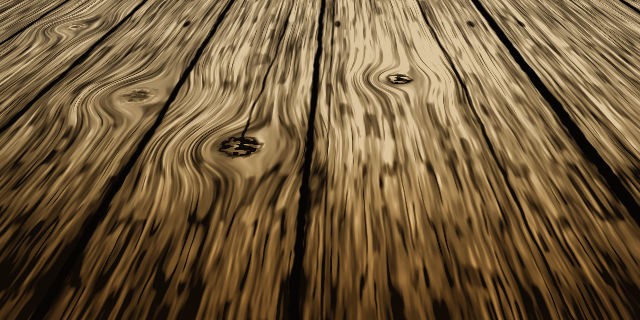
Reproduce this texture procedurally as a Shadertoy shader.

```glsl
// Weathered wooden planks receding in perspective, with gaps, knots and grain.

float hash(vec2 p) {
    vec3 q = fract(p.xyx * 0.1031);
    q += dot(q, q.yzx + 33.33);
    return fract((q.x + q.y) * q.z);
}

float noise(vec2 p) {
    vec2 i = floor(p), f = fract(p);
    f = f * f * (3.0 - 2.0 * f);
    return mix(mix(hash(i), hash(i + vec2(1, 0)), f.x),
               mix(hash(i + vec2(0, 1)), hash(i + vec2(1, 1)), f.x), f.y);
}

float fbm(vec2 p) {
    float sum = 0.0, amp = 0.5;
    for (int i = 0; i < 4; i++) {
        sum += amp * noise(p);
        p = p * 2.03 + 17.1;
        amp *= 0.5;
    }
    return sum;
}

// Soft-edged stripe around zero
float stripe(float x, float halfWidth, float soft) {
    return 1.0 - smoothstep(halfWidth - soft, halfWidth + soft, abs(x));
}

// Dark brown through ochre to cream
vec3 woodRamp(float t) {
    vec3 c = mix(vec3(0.06, 0.04, 0.025), vec3(0.25, 0.18, 0.09), smoothstep(0.0, 0.27, t));
    c = mix(c, vec3(0.42, 0.32, 0.18), smoothstep(0.25, 0.5, t));
    c = mix(c, vec3(0.65, 0.53, 0.34), smoothstep(0.48, 0.75, t));
    return mix(c, vec3(0.86, 0.77, 0.61), smoothstep(0.72, 1.0, t));
}

void mainImage(out vec4 fragColor, in vec2 fragCoord) {
    vec2 p = fragCoord / iResolution.y;

    // Floor plane: u runs across the planks, v and s run along them
    float depth = 1.549 - p.y;
    float u = (p.x - 1.065) / depth;
    float v = 1.0 / depth;
    float s = log(depth);
    float soft = 1.2 / (iResolution.y * depth);

    // Gaps between planks: position and half width
    vec2 gaps[6] = vec2[6](vec2(-1.551, 0.010), vec2(-1.11, 0.011), vec2(-0.617, 0.012),
                           vec2(-0.099, 0.011), vec2(0.763, 0.021), vec2(1.594, 0.014));
    float gap = 0.0, edgeShade = 0.0, plank = 0.0;
    for (int i = 0; i < 6; i++) {
        float wobble = 0.012 * (fbm(vec2(s * 14.0, float(i) * 9.0)) - 0.47);
        float d = u - gaps[i].x + wobble;
        float ragged = gaps[i].y + 0.005 * (noise(vec2(s * 60.0, float(i) + sign(d) * 20.0)) - 0.5);
        gap = max(gap, stripe(d, ragged, soft));
        edgeShade = max(edgeShade, exp(-abs(d) * 42.0));
        plank += step(0.0, d);
    }

    // Grain flows around the knots: centre u, v, radius, strength
    vec4 knots[4] = vec4[4](vec4(-0.308, 0.993, 0.075, 1.0), vec4(0.229, 1.256, 0.058, 1.0),
                            vec4(-0.749, 1.18, 0.085, 0.3), vec4(-1.31, 1.58, 0.07, 0.3));
    float grain = u + 0.014 * (fbm(vec2(u * 9.0, s * 8.0) + plank * 5.0) - 0.5);
    float knotDark = 0.0;
    for (int i = 0; i < 4; i++) {
        vec4 k = knots[i];
        vec2 q = vec2(u - k.x, (v - k.y) * 2.1);
        float r = length(q) / k.z;
        grain -= 0.75 * q.x * exp(-r * r / 7.0);
        grain = mix(grain, k.x + r * k.z * 0.9, exp(-r * r / 2.2));
        float rough = r + 0.5 * (fbm(q * 45.0 + k.xy * 30.0) - 0.5);
        float rim = stripe(rough - 0.8, 0.08, 0.12);
        float core = (1.0 - smoothstep(0.6, 1.0, rough)) * smoothstep(0.42, 0.58, noise(q * 75.0 + 40.0));
        knotDark = max(knotDark, k.w * max(rim * 0.7, core));
    }
    float row = grain + plank * 7.31;

    // Broad light: bright upper middle, dark lower corners
    vec2 glow = (p - vec2(1.22, 0.66)) / vec2(0.38, 0.34);
    float light = 0.41 + 0.35 * smoothstep(0.0, 0.85, p.y) + 0.2 * exp(-dot(glow, glow));
    light -= 0.17 * smoothstep(0.3, 1.05, abs(p.x - 1.1)) * (1.15 - p.y);
    light -= 0.1 * smoothstep(0.25, 0.0, p.y);
    light += 0.32 * (fbm(vec2(u * 6.0, s * 7.0) + plank * 11.0) - 0.47);
    light += 0.08 * (hash(vec2(plank, 3.0)) - 0.5);

    // Fibres, from wide bands to thin dark furrows
    float tone = light + 0.28 * (noise(vec2(row * 34.0, s * 3.0)) - 0.5);
    tone += 0.46 * (noise(vec2(row * 105.0, s * 9.0)) - 0.5);
    tone += 0.28 * (noise(vec2(row * 180.0, s * 28.0)) - 0.5);
    float furrow = 1.0 - smoothstep(0.02, 0.2, abs(noise(vec2(row * 62.0, s * 7.0)) - 0.5));
    furrow *= smoothstep(0.25, 0.65, noise(vec2(row * 40.0, s * 26.0)));
    tone -= furrow * mix(0.46, 0.32, p.y);
    tone -= 0.75 * knotDark + 0.25 * edgeShade;

    // Long splits and the narrow seam beside the middle gap
    float bend = 0.016 * (fbm(vec2(s * 16.0, 2.0)) - 0.47);
    float split = stripe(u - mix(-0.311, -0.27, smoothstep(0.57, 1.0, p.y)) + bend, 0.004, soft)
                * smoothstep(0.55, 0.58, p.y);
    float longSplit = stripe(u - 0.468 + 0.036 * smoothstep(0.75, 1.0, p.y) + bend,
                             0.002 + 0.004 * smoothstep(0.1, 0.6, p.y), soft);
    float seam = stripe(u + 0.039 + bend * 0.3, 0.003, soft);
    tone -= 0.7 * max(max(split, longSplit), seam * 0.75);
    tone -= 0.08 * stripe(u + 0.07, 0.03, 0.004);

    // Nail holes in a row near the far end
    float nails[4] = float[4](-0.77, -0.016, 0.653, 0.905);
    for (int i = 0; i < 4; i++) {
        vec2 q = vec2(u - nails[i], (p.y - 0.925) * 1.5);
        tone -= 0.6 * (1.0 - smoothstep(0.008, 0.02, length(q)));
    }

    // Warm stain up close, greyer wood far away
    vec3 col = woodRamp(clamp(tone, 0.0, 1.0));
    float grey = dot(col, vec3(0.3, 0.59, 0.11));
    col = mix(col, grey * vec3(1.09, 0.99, 0.81), 0.45 * smoothstep(0.4, 1.0, p.y));
    col *= mix(vec3(1.08, 0.97, 0.78), vec3(1.0), smoothstep(0.0, 0.6, p.y));
    col = mix(col, vec3(0.025, 0.018, 0.014), gap);
    fragColor = vec4(col, 1.0);
}
```
